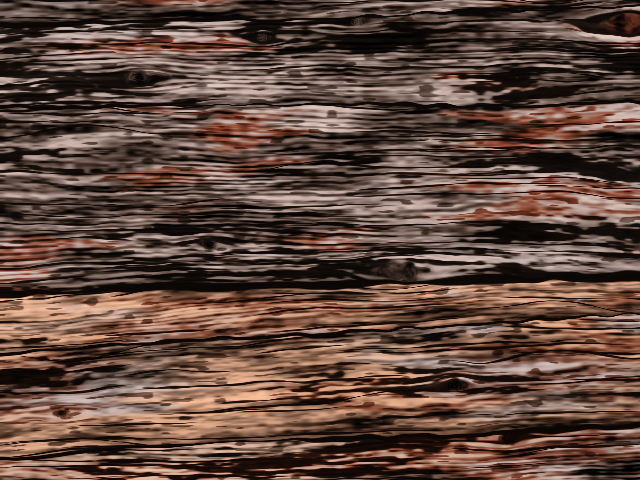
Give the GLSL for this texture, as a WebGL 2 fragment shader.

```glsl
#version 300 es
precision highp float;
// Weathered, partly charred wooden boards with ridged horizontal grain, knots and cracks.
#define DARK vec3(0.07, 0.05, 0.04)
#define BROWN vec3(0.24, 0.18, 0.15)
#define TAUPE vec3(0.39, 0.32, 0.29)
#define GREY vec3(0.54, 0.47, 0.45)
#define PALE vec3(0.76, 0.68, 0.66)
#define TAN_TINT vec3(1.1, 0.93, 0.77)
#define RUST_TINT vec3(1.28, 0.76, 0.55)
#define BASE_TONE 0.41
#define RIDGE_COUNT 92.0
#define RIDGE_DEPTH 0.36
#define CHAR_LEVEL 0.59
#define KNOTS 9

uniform vec2 u_resolution;
out vec4 fragColor;

// Joints from bottom to top: height at left, height at right, half width.
const vec3 JOINTS[5] = vec3[5](
    vec3(0.050, 0.112, 0.005), vec3(0.262, 0.345, 0.0025), vec3(0.388, 0.420, 0.010),
    vec3(0.777, 0.784, 0.0035), vec3(0.948, 0.982, 0.004));

float hash(vec2 p) {
    vec3 q = fract(p.xyx * 0.1031);
    q += dot(q, q.yzx + 33.33);
    return fract((q.x + q.y) * q.z);
}
float noise(vec2 p) {
    vec2 i = floor(p), f = fract(p);
    f = f * f * (3.0 - 2.0 * f);
    return mix(mix(hash(i), hash(i + vec2(1, 0)), f.x),
               mix(hash(i + vec2(0, 1)), hash(i + vec2(1, 1)), f.x), f.y);
}
float fbm(vec2 p) {
    float sum = 0.0, amp = 0.533;
    for (int i = 0; i < 4; i++, amp *= 0.5) {
        sum += amp * noise(p);
        p = p * 2.03 + 17.3;
    }
    return sum;
}
float ramp(float a, float b, float x) { return clamp((x - a) / (b - a), 0.0, 1.0); }

// Tapered, broken splits that follow the grain, at most one per row.
float splits(float x, float v, float rows) {
    float row = floor(v * rows);
    float len = 0.08 + 0.3 * hash(vec2(row + 40.0, rows));
    float taper = max(0.0, 1.0 - pow(abs(x - 1.4 * hash(vec2(row, rows))) / len, 2.0));
    float wobble = 0.5 * (noise(vec2(x * 6.0, row)) - 0.5);
    float d = abs(fract(v * rows) - 0.5 - wobble) / rows;
    float width = 0.0034 * taper * noise(vec2(x * 20.0, row + 9.0));
    return (1.0 - smoothstep(width * 0.5, width + 0.001, d)) * smoothstep(0.0, 0.4, taper);
}
vec3 woodColor(float t) {
    vec3 c = mix(DARK * ramp(-0.05, 0.05, t), BROWN, ramp(0.06, 0.2, t));
    c = mix(mix(c, TAUPE, ramp(0.2, 0.34, t)), GREY, ramp(0.34, 0.49, t));
    return mix(c, PALE, ramp(0.49, 0.7, t)) + 0.4 * clamp(t - 0.7, 0.0, 0.3);
}

void main() {
    vec2 p = gl_FragCoord.xy / u_resolution.y;
    // Joints: black gap, shadow above, worn pale edge below.
    float board = 0.0, gap = 0.0, shadow = 0.0, edge = 0.0;
    for (int i = 0; i < 5; i++) {
        vec3 j = JOINTS[i];
        float id = float(i) * 7.0;
        float d = p.y - mix(j.x, j.y, p.x / 1.333) - 0.014 * (noise(vec2(p.x * 3.0, id)) - 0.5)
                - 0.007 * (noise(vec2(p.x * 26.0, id + 3.0)) - 0.5);
        float width = j.z * (0.2 + 1.4 * noise(vec2(p.x * 7.0, id + 5.0)));
        float weight = min(j.z / 0.008, 1.0);
        board += step(0.0, d);
        gap = max(gap, 1.0 - smoothstep(width * 0.7, width + 0.001, abs(d)));
        shadow = max(shadow, weight * step(0.0, d) * exp(-d / 0.018));
        edge = max(edge, weight * step(d, 0.0) * exp(d / 0.03));
    }
    float tanBoard = board < 0.5 ? 0.6 : board < 2.5 ? 1.0 : 0.12;

    // Grain coordinate, bent by slow waves and spread around knots.
    float v = p.y - 0.05 * p.x * step(0.5, tanBoard);
    v += 0.05 * (fbm(p * vec2(1.2, 3.0)) - 0.5) + 0.01 * (noise(p * vec2(6.0, 13.0)) - 0.5)
       + 0.004 * (noise(p * vec2(22.0, 45.0)) - 0.5);
    float knot = 0.0, rings = 0.0;
    for (int i = 0; i < KNOTS; i++) {
        float k = float(i), r = mix(0.016, 0.05, pow(hash(vec2(k, 5.0)), 2.0));
        vec2 center = vec2(1.333 * (k + hash(vec2(k, 2.0))) / float(KNOTS), hash(vec2(k, 8.0)));
        vec2 d = (p - center) / r, wide = d * vec2(0.4, 1.0);
        v -= d.y * r * 0.85 * exp(-dot(wide, wide));
        float q = length(d * vec2(0.55, 1.0)) + 0.7 * (fbm(d * 2.0 + k * 9.0) - 0.5);
        float core = 1.0 - smoothstep(0.35, 0.75, q);
        knot = max(knot, core);
        rings += core * sin(q * 22.0);
    }
    v += board * 3.7 + 2.0;

    // Streaks and fibres; x is jittered per fibre so that patches fray along the grain.
    float x = p.x + 0.3 * (noise(vec2(p.x * 3.0, v * 75.0)) - 0.5);
    float broad = fbm(vec2(x * 2.0, v * 13.0)) - 0.5;
    float streak = fbm(vec2(p.x * 4.5 + 4.0, v * 40.0)) - 0.5;
    float fine = smoothstep(0.15, 0.85, noise(vec2(p.x * 13.0, v * 150.0))) - 0.5;
    float fibre = noise(vec2(p.x * 55.0, v * 230.0)) - 0.5;

    // Weathered ridges with narrow dark grooves, broken along their length.
    float phase = v * RIDGE_COUNT * (tanBoard > 0.5 ? 1.2 : 1.0) + 2.2 * noise(vec2(p.x * 2.5, v * 24.0));
    float ridge = smoothstep(0.15, 0.7, abs(fract(phase) * 2.0 - 1.0)) - 0.6;
    float relief = mix(1.0, 0.55, tanBoard) * smoothstep(0.25, 0.65, noise(vec2(x * 2.0, v * 9.0 + 30.0)))
                 * (0.4 + 0.9 * noise(vec2(p.x * 8.0, v * 60.0)));
    float tone = BASE_TONE + 0.02 * tanBoard + mix(0.7, 0.5, tanBoard) * broad + 0.7 * streak
               + 0.34 * fine + 0.32 * fibre + RIDGE_DEPTH * relief * ridge + 0.16 * edge;

    // Charring that settles in the grooves, plus short flecks.
    float burn = fbm(vec2(x * 2.8 + 11.0, v * 13.0 + 5.0)) - 0.26 * fine - 0.4 * streak - 0.2 * fibre;
    tone *= 1.0 - 0.82 * smoothstep(CHAR_LEVEL, CHAR_LEVEL + 0.13, burn - 0.02 * tanBoard);
    tone *= 1.0 - 0.55 * smoothstep(0.74, 0.86, noise(vec2(p.x * 26.0, v * 190.0)));

    // Knots, splits and joints.
    tone = mix(tone, 0.14 + 0.07 * rings + 0.4 * fibre, knot * 0.85);
    float split = max(splits(p.x, v, 15.0), max(splits(p.x, v, 37.0), splits(p.x, v, 58.0)));
    tone *= (1.0 - 0.9 * split) * (1.0 - 0.65 * shadow) * (1.0 - 0.97 * gap);

    // Warm bare wood and rusty stains.
    float bare = tanBoard * smoothstep(0.27, 0.45, fbm(vec2(x * 2.0, v * 8.0 + 50.0)));
    float rust = smoothstep(0.54, 0.7, fbm(vec2(x * 2.6 + 8.0, v * 13.0 + 70.0)) + 0.3 * streak);
    rust *= (1.0 - 0.5 * tanBoard) * (1.0 - ramp(0.38, 0.6, tone));
    vec3 color = woodColor(tone) * mix(vec3(1.0), TAN_TINT, bare) * mix(vec3(1.0), RUST_TINT, rust);
    fragColor = vec4(clamp(color, 0.0, 1.0), 1.0);
}
```
